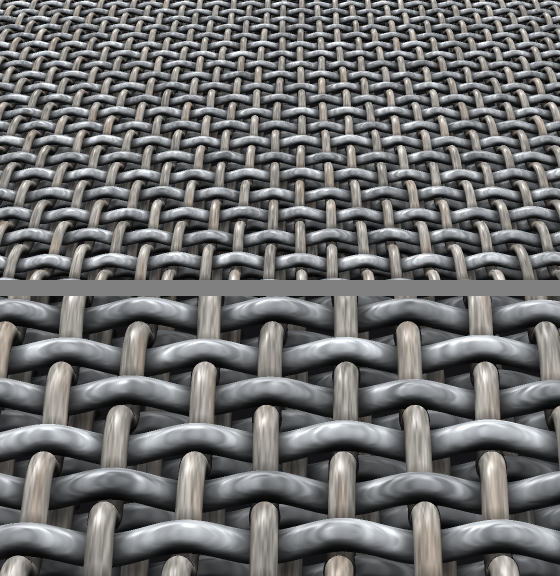
Top: the whole. Bottom: its middle third, enlarged.
A Shadertoy shader for this texture:

```glsl
const float PI = 3.14159265;
const float RADIUS = 0.172;
const vec3 LOWER_SHIFT = vec3(0.37, 0.78, 0.45);

float hash(vec2 p) {
    return fract(sin(dot(p, vec2(127.1, 311.7))) * 43758.5453);
}

float noise(vec2 p) {
    vec2 i = floor(p), f = fract(p);
    f = f * f * (3.0 - 2.0 * f);
    return mix(mix(hash(i), hash(i + vec2(1, 0)), f.x),
               mix(hash(i + vec2(0, 1)), hash(i + vec2(1, 1)), f.x), f.y);
}

// Distances to the wires running away (x) and across (y) in one plain weave
vec2 weave(vec3 p) {
    vec2 id = floor(p.xz + 0.5);
    vec2 offset = p.xz - id;
    offset += 0.05 * sin(id * 2.7 + p.zx * 0.6);
    // The wires running away carry most of the crimp
    float crimp = cos(PI * (p.z + id.x));
    float warpHeight = 0.235 * crimp * (1.2 - 0.2 * crimp * crimp);
    float weftHeight = -0.08 * cos(PI * (p.x + id.y));
    return vec2(length(vec2(offset.x, p.y - warpHeight)),
                length(vec2(offset.y, p.y - weftHeight))) - RADIUS;
}

// Second sheet lies below, shifted and slightly turned
vec3 lowerSheet(vec3 p) {
    p += LOWER_SHIFT;
    p.x += 0.012 * p.z;
    return p;
}

float scene(vec3 p) {
    vec2 upper = weave(p), lower = weave(lowerSheet(p));
    return min(min(upper.x, upper.y), min(lower.x, lower.y));
}

vec3 sceneNormal(vec3 p) {
    vec2 e = vec2(0.004, -0.004);
    return normalize(e.xyy * scene(p + e.xyy) + e.yyx * scene(p + e.yyx)
                   + e.yxy * scene(p + e.yxy) + e.xxx * scene(p + e.xxx));
}

vec3 shade(vec3 p, vec3 ray) {
    vec3 n = sceneNormal(p);
    vec2 upper = weave(p), lower = weave(lowerSheet(p));
    bool isLower = min(lower.x, lower.y) < min(upper.x, upper.y);
    vec3 q = isLower ? lowerSheet(p) : p;
    vec2 d = isLower ? lower : upper;
    bool isWarp = d.x < d.y;

    // Drawn steel: fine streaks along the wire, patchy wear, tone per wire
    vec2 along = isWarp ? q.xz : vec2(q.z - q.y, q.x);
    float wire = floor((isWarp ? q.x : q.z) + 0.5);
    float streak = 0.55 * noise(along * vec2(24.0, 3.0) + wire * 7.3)
                 + 0.45 * noise(along * vec2(52.0, 8.0) + wire * 5.7);
    float wear = noise(along * vec2(5.0, 1.3) + wire * 3.1 + 40.0);
    float tone = 0.63 + 0.58 * streak + 0.25 * (wear - 0.5)
               + 0.16 * (hash(vec2(wire, isWarp ? 1.0 : 5.0)) - 0.5);
    vec3 steel = isWarp ? mix(vec3(0.80, 0.78, 0.75), vec3(0.70, 0.65, 0.60), smoothstep(0.5, 0.9, wear))
                        : vec3(0.79, 0.81, 0.83);

    // Overhead sky light with a glint broken up by the streaks
    float sky = smoothstep(-0.5, 0.95, n.y);
    vec3 rough = normalize(n + 0.5 * (streak - 0.5) * vec3(isWarp ? 1.0 : 0.0, 0.3, isWarp ? 0.0 : 1.0));
    float gloss = pow(max(dot(reflect(ray, rough), normalize(vec3(-0.15, 0.8, 0.6))), 0.0), 12.0);
    float open = clamp(scene(p + n * 0.22) / 0.22, 0.0, 1.0);
    float depth = isLower ? 0.52 : mix(0.55, 1.0, smoothstep(-0.4, 0.05, p.y));
    float light = (0.1 + 0.85 * sky) * mix(0.4, 1.0, open);
    return (steel * tone * light + 0.3 * gloss * open * (0.4 + streak)) * depth;
}

vec3 render(vec2 uv) {
    // Horizon sits one canvas height above the top edge
    vec3 eye = vec3(0.0, 17.15, -0.12);
    vec3 ray = normalize(vec3(uv.x - 1.075, uv.y - 2.0, 2.385));
    float t = (eye.y - 0.45) / -ray.y;
    for (int i = 0; i < 64; i++) {
        vec3 p = eye + ray * t;
        float d = scene(p);
        if (d < 0.004) return shade(p, ray);
        if (p.y < -1.3) break;
        t += d * 0.74;
    }
    return vec3(0.08, 0.08, 0.09);
}

void mainImage(out vec4 fragColor, in vec2 fragCoord) {
    vec3 color = vec3(0.0);
    // Four samples smooth the edges
    for (int i = 0; i < 4; i++) {
        vec2 jitter = vec2(i % 2, i / 2) * 0.5 - 0.25;
        color += render((fragCoord + jitter) / iResolution.y);
    }
    fragColor = vec4(clamp(color * 0.25, 0.0, 1.0), 1.0);
}
```
